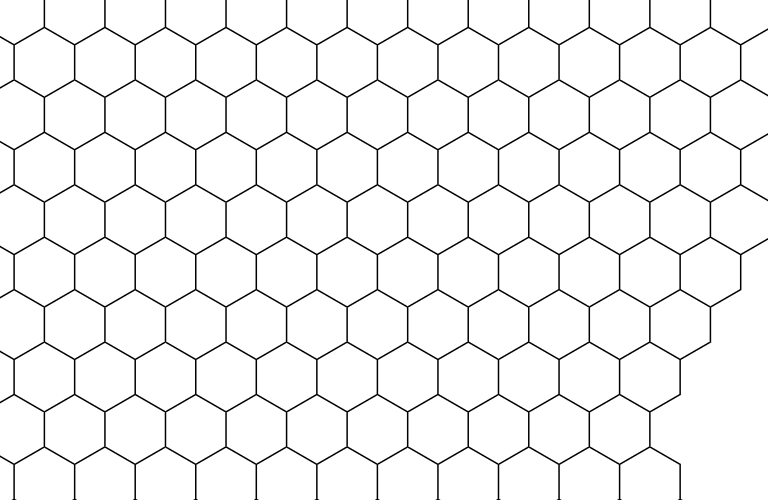
Reproduce this pattern procedurally as a WebGL 1 fragment shader.

```glsl
precision highp float;
// Thin black outlines of a pointy-top honeycomb on white, about 12.7 cells across.
// The nearest cell centre comes from two interleaved grids; an edge is drawn when
// either cell beside it is present, leaving a stepped notch at the lower right.

uniform vec2 u_resolution;

const float ROW_STEP = 0.8660254; // row spacing for cells one unit wide

// Centre of the hexagon that contains p.
vec2 nearestCentre(vec2 p) {
  vec2 period = vec2(1.0, 2.0 * ROW_STEP);
  vec2 evenRow = floor(p / period + 0.5) * period;
  vec2 oddRow = (floor(p / period) + 0.5) * period;
  return distance(p, evenRow) < distance(p, oddRow) ? evenRow : oddRow;
}

// The honeycomb ends on a diagonal that turns back at row 7.
bool cellPresent(vec2 centre) {
  float row = centre.y / ROW_STEP;
  return centre.x < 9.6 + 0.5 * abs(row - 7.0);
}

// Distance to the closest outline of any present cell.
float outlineDistance(vec2 p) {
  vec2 centre = nearestCentre(p);
  bool inside = cellPresent(centre);
  float nearest = 1.0;
  for (int side = 0; side < 6; side++) {
    float angle = radians(60.0 * float(side));
    vec2 toNeighbour = vec2(cos(angle), sin(angle));
    if (inside || cellPresent(centre + toNeighbour)) {
      nearest = min(nearest, 0.5 - dot(p - centre, toNeighbour));
    }
  }
  return nearest;
}

void main() {
  // Cell widths, with y running down from the first full row.
  float pixel = 12.684 / u_resolution.x;
  vec2 fromTop = vec2(gl_FragCoord.x, u_resolution.y - gl_FragCoord.y);
  vec2 p = fromTop * pixel - vec2(0.733, 1.03);

  // Antialiased stroke
  float ink = clamp(0.5 + (0.0124 - outlineDistance(p)) / pixel, 0.0, 1.0);
  gl_FragColor = vec4(vec3(1.0 - ink), 1.0);
}
```
